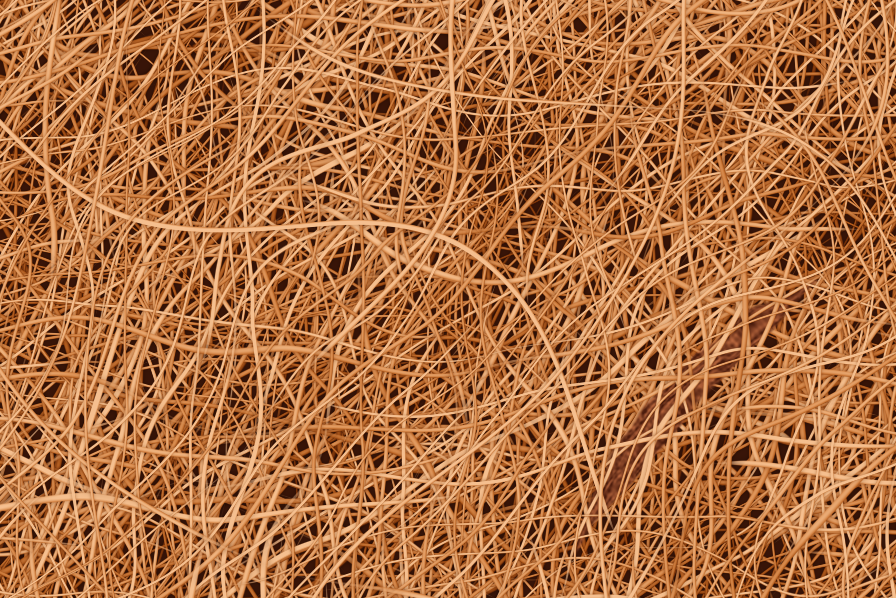
This texture is drawn by a WebGL 2 fragment shader. Its source:

```glsl
#version 300 es
precision highp float;
// A dense tangle of dry plant fibres, painted from the dark depths upward.
// Each layer is a turned, warped set of strands; every strand wanders on its
// own gradient noise, tapers out in places and shades the fibres below it.

uniform vec2 u_resolution;
out vec4 fragColor;

const int LAYERS = 22;
const int HUSK_LAYER = 13;
const float PI = 3.14159;

float hash(vec2 p) {
    vec3 q = fract(p.xyx * vec3(0.1031, 0.1030, 0.0973));
    q += dot(q, q.yzx + 33.33);
    return fract((q.x + q.y) * q.z);
}

mat2 rotation(float a) {
    float c = cos(a), s = sin(a);
    return mat2(c, -s, s, c);
}

// 1D gradient noise: value in x (about +-0.5), derivative in y.
vec2 noiseLine(float x, float key) {
    float i = floor(x), f = x - i;
    float g0 = hash(vec2(i, key)) * 2.0 - 1.0;
    float g1 = hash(vec2(i + 1.0, key)) * 2.0 - 1.0;
    float u = f * f * (3.0 - 2.0 * f);
    float a = g0 * f, b = g1 * (f - 1.0);
    return vec2(mix(a, b, u), mix(g0, g1, u) + 6.0 * f * (1.0 - f) * (b - a));
}

float cornerSlope(vec2 cell, vec2 offset) {
    float h = hash(cell);
    return dot(vec2(h, fract(h * 57.0)) * 2.0 - 1.0, offset);
}

// 2D gradient noise, about +-0.7.
float noisePlane(vec2 p) {
    vec2 i = floor(p), f = p - i;
    vec2 u = f * f * (3.0 - 2.0 * f);
    vec2 e = vec2(1.0, 0.0);
    float low = mix(cornerSlope(i, f), cornerSlope(i + e, f - e), u.x);
    float high = mix(cornerSlope(i + e.yx, f - e.yx), cornerSlope(i + 1.0, f - 1.0), u.x);
    return mix(low, high, u.y);
}

// Fibre colour from deep brown through orange to pale straw.
vec3 fibreColor(float tone) {
    float t = clamp(tone, 0.0, 1.0) * 4.0;
    vec3 c = mix(vec3(0.26, 0.09, 0.03), vec3(0.48, 0.20, 0.03), min(t, 1.0));
    c = mix(c, vec3(0.71, 0.37, 0.12), clamp(t - 1.0, 0.0, 1.0));
    c = mix(c, vec3(0.85, 0.55, 0.31), clamp(t - 2.0, 0.0, 1.0));
    return mix(c, vec3(0.96, 0.75, 0.56), clamp(t - 3.0, 0.0, 1.0));
}

// Paints one set of wandering strands that run along q.x.
void paintStrands(inout vec3 col, vec2 q, float spacing, float width,
                  float bend, float tone, float seed, float px) {
    float row = floor(q.y / spacing);
    for (int k = -1; k <= 1; k++) {
        float id = row + float(k);
        float pick = hash(vec2(id, seed + 0.5));
        float key = id * 1.7 + seed * 31.3;
        float w = width * mix(0.7, 1.5, pick * pick);
        vec2 wander = noiseLine(q.x * bend + pick * 9.0, key) * vec2(2.0, 2.0 * bend) * spacing;
        float side = q.y - (id + 0.2 + 0.6 * pick) * spacing - wander.x;
        float d = side * inversesqrt(1.0 + wander.y * wander.y);
        if (abs(d) > 3.0 * w + px) continue;

        // Warm shade under the strand keeps the depths orange.
        float present = smoothstep(-0.2, -0.08, noiseLine(q.x * 1.5, key + 11.1).x);
        float shadow = exp(-d * d / (w * w * 3.0));
        col *= 1.0 - vec3(0.15, 0.20, 0.26) * present * shadow;
        float core = w * present;
        if (abs(d) > core + px) continue;

        // Round body with a lit flank and slow changes along its length.
        float across = clamp(d / w, -1.0, 1.0);
        float v = tone + 0.36 * (hash(vec2(id, seed + 3.7)) - 0.5);
        v += 0.12 * across - 0.26 * across * across;
        v += 0.2 * noiseLine(q.x * 9.0, key + 17.9).x;
        float cover = 1.0 - smoothstep(core - 0.7 * px, core + 0.7 * px, abs(d));
        col = mix(col, fibreColor(v), cover * present);
    }
}

// A curved strip of coarse, speckled reddish husk.
void paintHusk(inout vec3 col, vec2 p) {
    vec2 q = rotation(0.84) * (p - vec2(1.14, 0.32));
    if (dot(q, q) > 0.15) return;
    q.y += 0.45 * q.x * q.x - 0.015 + 0.02 * noisePlane(q * vec2(12.0, 30.0));
    float w = 0.03 * (1.0 - smoothstep(0.1, 0.36, abs(q.x)));
    float cover = 1.0 - smoothstep(w - 0.006, w + 0.003, abs(q.y));
    float grain = noisePlane(q * vec2(25.0, 190.0)) + 0.8 * noisePlane(q * 140.0);
    vec3 husk = mix(vec3(0.30, 0.11, 0.05), vec3(0.72, 0.40, 0.24), clamp(0.45 + grain, 0.0, 1.0));
    col = mix(col, husk, cover * step(0.003, w));
}

void main() {
    vec2 p = gl_FragCoord.xy / u_resolution.y;
    float px = 1.0 / u_resolution.y;
    float pocket = noisePlane(p * 4.3 + 7.0) + 0.6 * noisePlane(p * 9.0);
    float region = noisePlane(p * 2.1 + 3.0) + 0.7 * pocket;
    vec3 col = vec3(0.22, 0.08, 0.03);

    for (int i = 0; i < LAYERS; i++) {
        float seed = float(i) + 1.0;
        float height = float(i) / float(LAYERS - 1);
        // Directions cover the half turn but favour the rising diagonal.
        float u = fract(seed * 0.618);
        float angle = 1.05 + (u - 0.5) * PI + 0.25 * sin(2.0 * PI * u);
        vec2 q = rotation(angle) * p;
        q.y += 0.19 * noisePlane(p * 1.7 + seed * 5.1);

        // The top layers are few, long and pale.
        bool isLong = i >= LAYERS - 2;
        float tone = mix(0.38, 1.0, sqrt(height)) + 0.26 * region * (1.3 - height);
        float width = 0.0029 * (1.0 + 0.38 * clamp(region, -1.0, 1.0));
        paintStrands(col, q, isLong ? 0.3 : 0.052, isLong ? 0.0032 : width,
                     isLong ? 0.95 : 3.1, tone, seed, px);
        if (i == HUSK_LAYER) paintHusk(col, p);
    }
    fragColor = vec4(col, 1.0);
}
```
